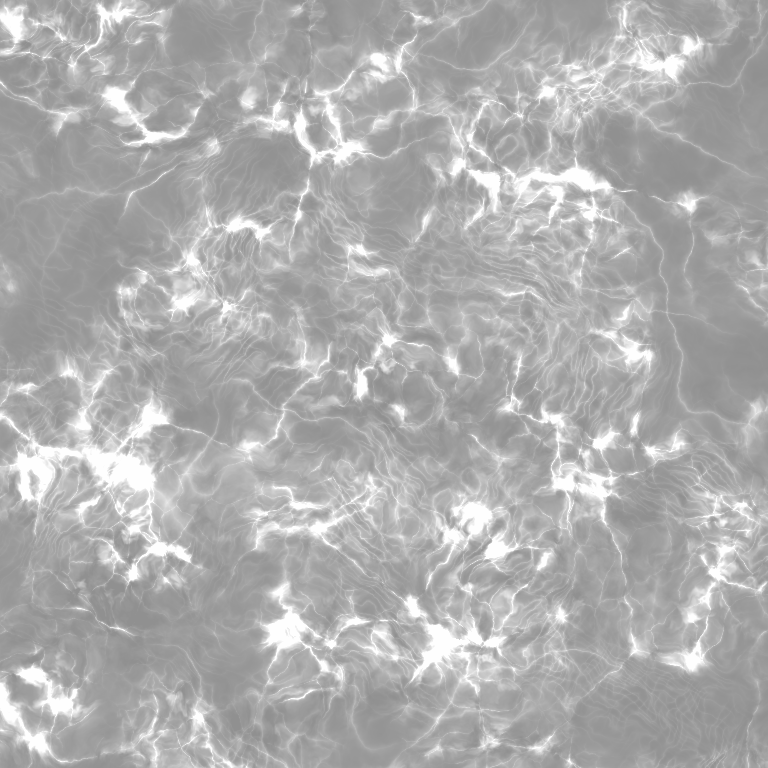
This texture is drawn by a WebGL 1 fragment shader. Its source:

```glsl
precision highp float;
// Pale, tangled light filaments with ragged glowing knots over smoky mid-grey.
uniform vec2 u_resolution;

const vec3 SMOKE_GREY = vec3(0.565);
const vec3 GLOW_WHITE = vec3(0.995);
const vec3 NET_SCALE = vec3(5.0, 11.0, 23.0);   // roots, veins, capillaries: cells per canvas
const vec3 NET_WIDTH = vec3(0.0042, 0.0032, 0.0019);
const vec3 NET_GAIN = vec3(2.3, 2.2, 1.5);
const vec2 KNOT_SIZE = vec2(0.021, 0.014);
const float KNOT_GAIN = 2.4;
const float STRAND_GAIN = 0.6;
const float WISP_GAIN = 0.3;
const float HATCH_GAIN = 0.36;
const float FLECK_GAIN = 0.85;
const float CLOUD_GAIN = 0.17;
const float MOTTLE_GAIN = 0.13;
const float WARP = 0.036;
const float CRINKLE = 0.0065;
const float SOFTNESS = 0.0005;
const float TAU = 6.28318;

vec2 hash2(vec2 p) {
  vec3 a = fract(p.xyx * vec3(0.1031, 0.1030, 0.0973));
  a += dot(a, a.yzx + 33.33);
  return fract((a.xx + a.yz) * a.zy);
}

float cornerSlope(vec2 cell, vec2 offset) {
  float angle = TAU * hash2(cell).x;
  return dot(vec2(cos(angle), sin(angle)), offset);
}

float gradientNoise(vec2 p) {
  vec2 i = floor(p), f = fract(p);
  vec2 u = f * f * f * (f * (f * 6.0 - 15.0) + 10.0);
  vec2 e = vec2(1.0, 0.0);
  return mix(mix(cornerSlope(i, f), cornerSlope(i + e, f - e), u.x),
             mix(cornerSlope(i + e.yx, f - e.yx), cornerSlope(i + 1.0, f - 1.0), u.x), u.y);
}

float fbm(vec2 p) {
  float sum = 0.0, gain = 1.0;
  for (int k = 0; k < 4; k++) {
    sum += gain * gradientNoise(p);
    p = mat2(1.6, 1.2, -1.2, 1.6) * p + 7.3;
    gain *= 0.55;
  }
  return sum;
}

// Cellular gaps: x is near zero on cell edges, y near zero on cell corners.
vec2 cellGaps(vec2 p) {
  vec2 i = floor(p), f = fract(p);
  vec3 nearest = vec3(9.0);
  for (int y = -1; y <= 1; y++) {
    for (int x = -1; x <= 1; x++) {
      vec2 cell = vec2(float(x), float(y));
      float d = length(cell + hash2(i + cell) - f);
      if (d < nearest.x) nearest = vec3(d, nearest.xy);
      else if (d < nearest.y) nearest = vec3(nearest.x, d, nearest.y);
      else nearest.z = min(nearest.z, d);
    }
  }
  return nearest.yz - nearest.x;
}

// Sharp core with a faint halo.
float glowLine(float d, float width) {
  float g = width / (width + d + SOFTNESS);
  return g * g;
}

// Short parallel ripples along a given angle.
float hatch(vec2 p, float angle) {
  vec2 along = vec2(cos(angle), sin(angle));
  vec2 s = vec2(dot(p, along) * 24.0, dot(p, vec2(-along.y, along.x)) * 88.0);
  return exp(-8.0 * abs(gradientNoise(s)));
}

void main() {
  vec2 p = gl_FragCoord.xy / u_resolution;
  vec2 q = p + WARP * vec2(fbm(p * 5.0 + 3.1), fbm(p * 5.0 + 41.7));
  q += CRINKLE * vec2(fbm(p * 30.0 + 13.0), fbm(p * 30.0 + 67.0));

  // Busy areas gather towards the middle, calm pools lie between them.
  float busy = smoothstep(-0.35, 0.4, fbm(p * 5.0 + 11.0) + 0.38 - 0.75 * length(p - vec2(0.5, 0.45)));
  float patches = smoothstep(-0.25, 0.4, gradientNoise(p * 9.0 + 23.0));
  float rootFlow = smoothstep(-0.3, 0.45, gradientNoise(p * 6.0 + 57.0));
  float grain = fbm(q * 42.0 + 5.0);
  float beads = max(0.0, 0.65 + 1.1 * grain);

  // Three branching networks, broken into beads.
  vec2 root = cellGaps(q * NET_SCALE.x + 2.0) / NET_SCALE.x;
  vec2 vein = cellGaps(q * NET_SCALE.y + 31.0) / NET_SCALE.y;
  vec2 capillary = cellGaps(q * NET_SCALE.z + 47.0) / NET_SCALE.z;
  vec3 net = vec3(glowLine(root.x, NET_WIDTH.x) * rootFlow * (0.5 + 0.4 * busy),
                  glowLine(vein.x, NET_WIDTH.y) * patches * busy,
                  glowLine(capillary.x, NET_WIDTH.z) * (0.25 + 0.5 * patches) * busy);
  float light = dot(NET_GAIN, net) * beads;

  // Ragged bright knots at the junctions, and torn flecks around them.
  vec2 knotReach = (vec2(root.y, vein.y) - 0.016 * grain) / KNOT_SIZE;
  vec2 knots = exp(-knotReach * knotReach);
  light += KNOT_GAIN * (knots.x * rootFlow * 0.5 + knots.y * patches * busy * 0.6);
  float fleck = smoothstep(0.15, 0.85, fbm(q * vec2(24.0, 30.0) + 29.0) + 0.3 * (patches - 0.5));
  light += FLECK_GAIN * fleck * busy * (0.3 + 0.7 * patches);

  // Long loose strands, then fine curling wisps.
  for (int k = 0; k < 3; k++) {
    float seed = float(k) * 19.0;
    float strand = abs(gradientNoise(q * 3.4 + seed + 0.5)) / 4.5;
    float fade = smoothstep(-0.1, 0.4, gradientNoise(p * 4.0 + seed + 71.0));
    light += STRAND_GAIN * glowLine(strand, 0.0022) * fade;
    float wisp = exp(-13.0 * abs(gradientNoise(q * (14.0 + 9.0 * float(k)) + seed)));
    light += WISP_GAIN * wisp * fade * (0.15 + 0.85 * busy);
  }

  // Rippled patches in two directions, drifting smoke and its mottling.
  float rippled = smoothstep(0.0, 0.45, gradientNoise(p * 5.0 + 83.0));
  float crossed = smoothstep(0.0, 0.45, gradientNoise(p * 5.0 + 97.0));
  light += HATCH_GAIN * (hatch(q, 1.0) * rippled + hatch(q, 2.5) * crossed) * (0.3 + 0.7 * busy);
  light += CLOUD_GAIN * max(0.0, 0.45 + fbm(q * 7.0 + 61.0)) * (0.5 + 0.7 * busy);
  light += MOTTLE_GAIN * grain * (0.2 + 0.8 * busy);

  gl_FragColor = vec4(mix(SMOKE_GREY, GLOW_WHITE, clamp(light, 0.0, 1.0)), 1.0);
}
```
